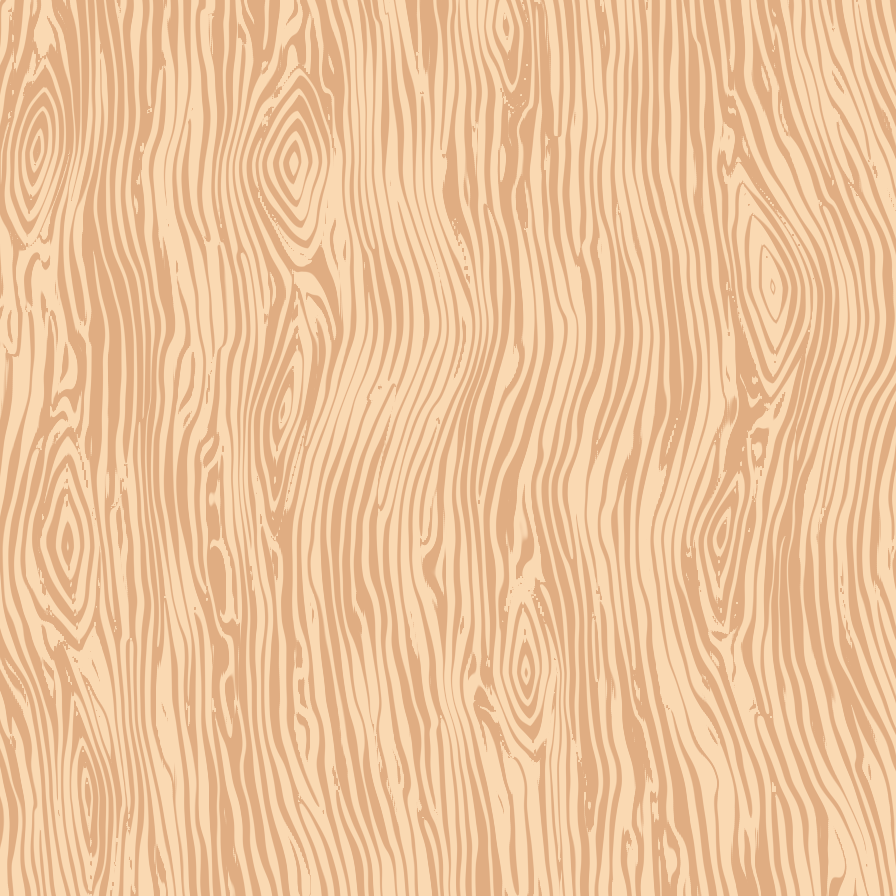
Give the GLSL for this texture, as a Shadertoy shader.

```glsl
// Two-tone wood grain: wavy upright fibres that fork and flow around pointed knots.

const vec3 LIGHT_WOOD = vec3(0.98, 0.85, 0.70);
const vec3 DARK_WOOD  = vec3(0.88, 0.68, 0.51);

const float FIBRES       = 66.0;              // fibres across the canvas
const float DARK_SHARE   = 0.48;              // mean width of a dark fibre
const float TAPER_VARY   = 0.75;              // width change along a fibre
const vec2  TAPER_FREQ   = vec2(58.0, 9.0);
const float LEAN         = 0.09;              // overall slant to the right
const vec2  SWAY         = vec2(0.10, 0.035); // broad and local bending
const vec2  SWAY_FREQ    = vec2(1.8, 3.0);
const vec2  CURVE_FREQ   = vec2(5.0, 6.0);
const vec2  FORK_FREQ    = vec2(38.0, 9.0);   // places where fibres split
const vec2  BEND_FREQ    = vec2(24.0, 5.0);   // drift of single fibres
const vec2  BEND_AMOUNT  = vec2(0.6, 2.0);    // calm and twisted areas
const vec2  WOBBLE_FREQ  = vec2(50.0, 22.0);  // ragged fibre edges
const float WOBBLE       = 0.5;
const vec2  SPLIT_RANGE  = vec2(0.35, 0.70);  // relative density where wide fibres split
const int   KNOTS        = 9;
const vec2  KNOT_START   = vec2(0.07, 0.83);
const vec2  KNOT_STEP    = vec2(0.7549, 0.5698);
const vec2  KNOT_WIDTH   = vec2(0.020, 0.046);
const vec2  KNOT_STRETCH = vec2(2.5, 4.8);
const float KNOT_POINT   = 1.4;               // 1 is a diamond, 2 an ellipse
const float RING_DENSITY = 1.6;
const float EDGE_SOFT    = 0.75;              // edge half width in pixels
const float TAU          = 6.28319;

float hash(vec2 p) {
    vec3 q = fract(p.xyx * 0.1031);
    q += dot(q, q.yzx + 33.33);
    return fract((q.x + q.y) * q.z);
}

// Smooth value noise from -0.5 to 0.5
float noise(vec2 p) {
    vec2 cell = floor(p), t = fract(p);
    t = t * t * t * (t * (t * 6.0 - 15.0) + 10.0);
    float low  = mix(hash(cell), hash(cell + vec2(1, 0)), t.x);
    float high = mix(hash(cell + vec2(0, 1)), hash(cell + vec2(1, 1)), t.x);
    return mix(low, high, t.y) - 0.5;
}

// x: sideways push of the fibres, y: ring phase, z: 1 inside a knot
vec3 knotField(vec2 p) {
    vec3 field = vec3(0.0);
    for (int i = 0; i < KNOTS; i++) {
        float id = float(i);
        vec2 centre = fract(KNOT_START + id * KNOT_STEP);
        float width = mix(KNOT_WIDTH.x, KNOT_WIDTH.y, hash(vec2(id, 3.0)));
        float height = width * mix(KNOT_STRETCH.x, KNOT_STRETCH.y, hash(vec2(id, 8.0)));
        vec2 offset = p - centre;
        vec2 q = pow(abs(offset) / vec2(width, height) + 1e-4, vec2(KNOT_POINT));
        float r = pow(q.x + q.y, 1.0 / KNOT_POINT);
        field.x += offset.x * pow(max(r, 1.0), -2.0);
        field.y += max(1.0 - r, 0.0) * width * FIBRES * RING_DENSITY;
        field.z = max(field.z, 1.0 - smoothstep(0.85, 1.1, r));
    }
    return field;
}

// Phase offset in turns; fibres split where both noises are zero
float forks(vec2 p, float calm) {
    vec2 wave = vec2(noise(p * FORK_FREQ + 20.0), noise(p * FORK_FREQ + vec2(75.3, 160.6)));
    wave.x += 0.7 * calm;
    return atan(wave.y, wave.x + 1e-5) / TAU;
}

// 0 at the core of a fibre, 1 midway between two fibres
float fromCore(float phase) {
    return abs(fract(phase) - 0.5) * 2.0;
}

void mainImage(out vec4 fragColor, in vec2 fragCoord) {
    vec2 uv = fragCoord / iResolution.y;

    // Bending of the whole board
    vec2 p = uv;
    p.x += LEAN * (uv.y - 0.5) + SWAY.x * noise(uv * SWAY_FREQ + 11.0);
    p.x += SWAY.y * noise(uv * CURVE_FREQ + 31.0);

    // Fibres part around the knots
    vec3 knots = knotField(p);
    vec2 grain = vec2(p.x - knots.x, p.y);

    // Phase across the fibres, with drift, forks and ragged edges
    float twist = smoothstep(-0.3, 0.3, noise(grain * vec2(5.0, 2.5) + 41.0));
    float phase = FIBRES * grain.x + knots.y + forks(p, knots.z);
    phase += mix(BEND_AMOUNT.x, BEND_AMOUNT.y, twist) * noise(grain * BEND_FREQ + 70.0);
    phase += WOBBLE * noise(p * WOBBLE_FREQ + 130.0);

    // Local density, taken on the circle, where the phase has no jumps
    vec2 turn = vec2(cos(TAU * phase), sin(TAU * phase));
    float slope = length(vec4(dFdx(turn), dFdy(turn))) / TAU;
    float density = slope * iResolution.y / FIBRES;

    // Width of each dark fibre, tapering along its length
    float share = DARK_SHARE + TAPER_VARY * noise(p * TAPER_FREQ + 90.0);
    share = clamp(share, 0.0, 0.93);

    // Fibres that grow too wide split into three thin ones
    float split = 1.0 - smoothstep(SPLIT_RANGE.x, SPLIT_RANGE.y, density);
    float profile = mix(fromCore(phase), fromCore(3.0 * phase), split);

    // Smooth edge between the two tones
    slope = max(slope, 0.3 * FIBRES / iResolution.y);
    float soft = 2.0 * EDGE_SOFT * slope * (1.0 + split);
    float light = smoothstep(-soft, soft, profile - share);

    fragColor = vec4(mix(DARK_WOOD, LIGHT_WOOD, light), 1.0);
}
```
